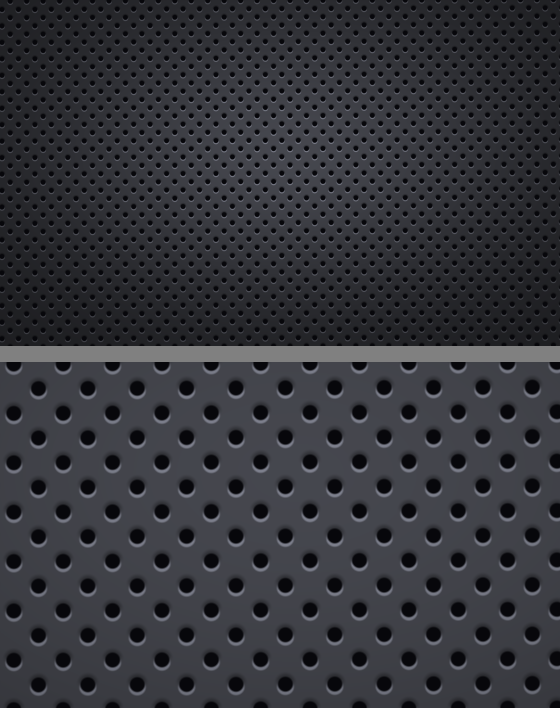
Top: the whole. Bottom: its middle third, enlarged.
Reproduce this pattern procedurally as a Shadertoy shader.

```glsl
// Dark metal sheet with staggered round perforations, lit lower rims and a soft central glow.

const float ROWS = 21.02;                   // pitches over the canvas height
const vec2 ANCHOR = vec2(17.62, 8.99);      // centre of one hole, in pitches
const float TILT = 0.003;                   // slight rise of the rows to the right
const float HOLE_RADIUS = 0.15;
const float RIM_RADIUS = 0.175;
const vec2 RIM_SHIFT = vec2(0.0, -0.043);
const vec3 HOLE_COLOR = vec3(0.028, 0.028, 0.043);
const vec3 METAL_TINT = vec3(0.97, 0.99, 1.09);

// Offset from the nearest point of a square grid
vec2 gridOffset(vec2 p) {
    return p - floor(p + 0.5);
}

// Offset from the nearest hole: two grids shifted by half a pitch
vec2 holeOffset(vec2 p) {
    vec2 a = gridOffset(p);
    vec2 b = gridOffset(p - 0.5);
    return dot(a, a) < dot(b, b) ? a : b;
}

// Filled circle with a smooth edge
float disc(vec2 p, float radius, float blur) {
    return 1.0 - smoothstep(-blur, blur, length(p) - radius);
}

// Brightness of the sheet, falling off from the glow
float sheetTone(vec2 uv, vec2 glowCentre) {
    vec2 d = 2.0 * (uv - glowCentre);
    return 0.112 + 0.168 * exp(-1.4 * dot(d, d));
}

void mainImage(out vec4 fragColor, in vec2 fragCoord) {
    vec2 uv = fragCoord / iResolution.xy;
    float pixel = ROWS / iResolution.y;
    vec2 p = fragCoord * pixel - ANCHOR;
    p.y -= TILT * p.x;
    vec2 offset = holeOffset(p);
    float blur = max(0.75 * pixel, 0.025);

    // Sheet
    float tone = sheetTone(uv, vec2(0.51, 0.56));
    vec3 color = tone * METAL_TINT;

    // Faint shade on the upper lip, bright bevel on the lower one
    float shade = disc(offset - vec2(0.0, 0.02), 0.19, 0.06);
    color *= 1.0 - 0.3 * shade * smoothstep(-0.05, 0.12, offset.y);
    float rim = disc(offset - RIM_SHIFT, RIM_RADIUS, blur);
    rim *= smoothstep(0.06, -0.12, offset.y);
    color = mix(color, (tone * 1.6 + 0.06) * METAL_TINT, rim);

    // Opening
    color = mix(color, HOLE_COLOR, disc(offset, HOLE_RADIUS, blur));

    fragColor = vec4(color, 1.0);
}
```
